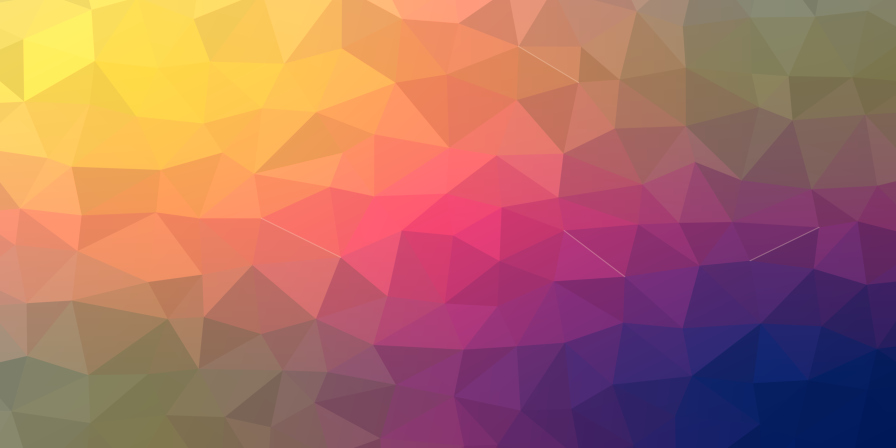
Give the GLSL for this background, as a WebGL 1 fragment shader.

```glsl
precision highp float;
// Low-poly mesh of jittered triangles, shaded from yellow through pink to navy.

uniform vec2 u_resolution;

// Colour ramp, evenly spaced stops
const vec3 LEMON  = vec3(1.00, 0.91, 0.47);
const vec3 GOLD   = vec3(1.00, 0.86, 0.26);
const vec3 ORANGE = vec3(1.00, 0.66, 0.36);
const vec3 PINK   = vec3(1.00, 0.26, 0.47);
const vec3 PLUM   = vec3(0.50, 0.17, 0.46);
const vec3 INDIGO = vec3(0.03, 0.14, 0.42);
const vec3 NAVY   = vec3(0.00, 0.09, 0.34);

const vec2 GRID = vec2(15.0, 8.6);      // mesh cells across the canvas
const vec2 JITTER = vec2(0.62, 0.60);   // vertex scatter, in cells
const float TILT = 0.09;                // rise of the rows to the right
const float WAVE = 0.018;               // ripple of the rows
const float FACET = 0.78;               // 0 = smooth gradient, 1 = flat facets
const float SHADE = 0.075;              // brightness spread between facets
const float GLINT_CHANCE = 0.05;        // share of cells with a bright seam
const float GLINT_WIDTH = 0.0026;
const float GLINT_ALPHA = 0.28;

float hash(vec2 p) {
  return fract(sin(dot(p, vec2(127.1, 311.7))) * 4375.85);
}

// Vertical offset of the mesh rows at x
float rowLift(float x) {
  return TILT * smoothstep(0.15, 0.85, x) + WAVE * sin(17.0 * x + 0.6);
}

// Mesh vertex in canvas units (0 to 1 on both axes)
vec2 vertexAt(vec2 cell) {
  vec2 scatter = vec2(hash(cell), hash(cell + 37.3)) - 0.5;
  vec2 v = (cell + 0.5 + JITTER * scatter) / GRID;
  return v + vec2(0.0, rowLift(v.x));
}

vec3 ramp(float x) {
  float t = 6.0 * clamp(x, 0.0, 1.0);
  vec3 c = mix(LEMON, GOLD, clamp(t, 0.0, 1.0));
  c = mix(c, ORANGE, clamp(t - 1.0, 0.0, 1.0));
  c = mix(c, PINK, clamp(t - 2.0, 0.0, 1.0));
  c = mix(c, PLUM, clamp(t - 3.0, 0.0, 1.0));
  c = mix(c, INDIGO, clamp(t - 4.0, 0.0, 1.0));
  return mix(c, NAVY, clamp(t - 5.0, 0.0, 1.0));
}

// The same ramp runs rightwards and downwards, blended equally
vec3 gradient(vec2 uv) {
  return 0.5 * (ramp(uv.x) + ramp(1.0 - uv.y));
}

// Signed distance to the line a-b, positive on its left
float leftOf(vec2 p, vec2 a, vec2 b) {
  vec2 e = b - a, r = p - a;
  return (e.x * r.y - e.y * r.x) / max(length(e), 0.0001);
}

float segmentDistance(vec2 p, vec2 a, vec2 b) {
  vec2 e = b - a, r = p - a;
  return length(r - e * clamp(dot(r, e) / max(dot(e, e), 0.0001), 0.0, 1.0));
}

// Facet colour in rgb, weighted by its smooth coverage in a
vec4 facet(vec2 p, vec2 a, vec2 b, vec2 c, float seed, vec2 aspect, float blur) {
  float inside = min(leftOf(p, a, b), min(leftOf(p, b, c), leftOf(p, c, a)));
  float cover = smoothstep(-blur, blur, inside);
  vec2 centre = (a + b + c) / 3.0;
  vec3 col = gradient(mix(p, centre, FACET) / aspect);
  col *= 1.0 + SHADE * (seed - 0.5) * 2.0;
  return vec4(col, 1.0) * cover;
}

void main() {
  vec2 uv = gl_FragCoord.xy / u_resolution;
  vec2 aspect = vec2(u_resolution.x / u_resolution.y, 1.0);
  vec2 p = uv * aspect;
  float blur = 0.75 / u_resolution.y;
  vec2 home = floor((uv - vec2(0.0, rowLift(uv.x))) * GRID - 0.5);

  vec4 sum = vec4(gradient(uv), 1.0) * 0.001;
  float glint = 0.0;
  for (int j = -1; j <= 1; j++) {
    for (int i = -1; i <= 1; i++) {
      // Corners of one cell, counter-clockwise
      vec2 cell = home + vec2(float(i), float(j));
      vec2 a = vertexAt(cell) * aspect;
      vec2 b = vertexAt(cell + vec2(1.0, 0.0)) * aspect;
      vec2 c = vertexAt(cell + vec2(1.0, 1.0)) * aspect;
      vec2 d = vertexAt(cell + vec2(0.0, 1.0)) * aspect;
      float seedA = hash(cell + 11.7), seedB = hash(cell + 71.9);

      // Rotate the corners so that a-c is the shorter diagonal
      if (distance(b, d) < distance(a, c)) {
        vec2 first = a;
        a = b; b = c; c = d; d = first;
      }
      sum += facet(p, a, b, c, seedA, aspect, blur);
      sum += facet(p, a, c, d, seedB, aspect, blur);

      // Occasional bright seam along the diagonal
      float lit = step(1.0 - GLINT_CHANCE, hash(cell + 53.1));
      float seam = 1.0 - smoothstep(0.0, GLINT_WIDTH, segmentDistance(p, a, c));
      glint = max(glint, lit * seam);
    }
  }
  vec3 col = mix(sum.rgb / sum.a, vec3(1.0, 0.9, 0.8), GLINT_ALPHA * glint);
  gl_FragColor = vec4(col, 1.0);
}
```
